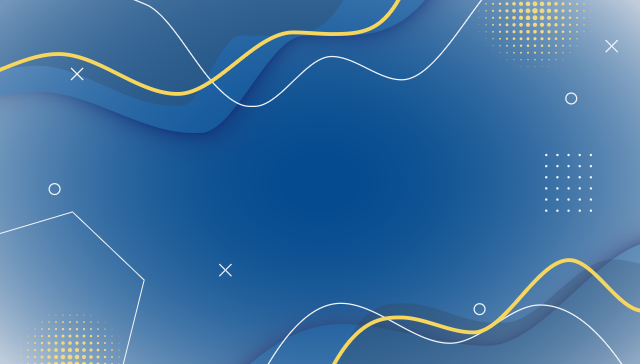
This background is drawn by a WebGL 2 fragment shader. Its source:

```glsl
#version 300 es
precision highp float;
// Blue wave background with gold ribbons, thin white lines, halftone dots and small marks.
uniform vec2 u_resolution;
out vec4 outColor;

const vec2 CANVAS = vec2(768.0, 438.0); // layout grid spanning the canvas
const vec3 DEEP = vec3(0.015, 0.295, 0.56);
const vec3 PALE = vec3(0.75, 0.80, 0.86);
const vec3 BAND = vec3(0.10, 0.38, 0.66);
const vec3 SLATE = vec3(0.19, 0.29, 0.39);
const vec3 NAVY = vec3(0.07, 0.17, 0.45);
const vec3 PLUM = vec3(0.20, 0.25, 0.46);
const vec3 GOLD = vec3(0.97, 0.84, 0.37);
const vec3 SAND = vec3(0.94, 0.85, 0.50);
const vec3 WHITE = vec3(0.95, 0.96, 0.97);

// Smooth change of height between two positions
float ease(float x, float a, float b, float rise) {
    return rise * smoothstep(a, b, x);
}

// Power curve leaving height zero at a and reaching rise at b
float bend(float x, float a, float b, float rise, float power) {
    return rise * pow(max((x - a) / (b - a), 0.0), power);
}

// Height difference turned into an approximate distance
float waveDistance(float h, float unit) {
    return h * unit / max(length(vec2(dFdx(h), dFdy(h))), 1e-4);
}

float cover(float d, float unit) {
    return clamp(0.5 - d / unit, 0.0, 1.0);
}

float stroke(float d, float width, float unit) {
    return cover(abs(d) - 0.5 * width, unit);
}

float segment(vec2 p, vec2 a, vec2 b) {
    vec2 ab = b - a;
    return length(p - a - ab * clamp(dot(p - a, ab) / dot(ab, ab), 0.0, 1.0));
}

float cross45(vec2 p) {
    p = abs(p);
    return segment(p, vec2(0.0), vec2(6.8));
}

// Dots that shrink away from the centre
float halftone(vec2 p, float pitch, float reach, float unit) {
    vec2 cell = round(p / pitch) * pitch;
    float r = 3.2 * (1.0 - length(cell) / reach);
    return cover(length(p - cell) - r, unit) * clamp(r, 0.0, 1.0);
}

// Bounded square lattice of equal dots
float dotGrid(vec2 p, float pitch, vec2 last, float unit) {
    vec2 cell = clamp(round(p / pitch), vec2(0.0), last) * pitch;
    return cover(length(p - cell) - 1.4, unit);
}

void main() {
    float unit = CANVAS.y / u_resolution.y;
    vec2 p = gl_FragCoord.xy / u_resolution * CANVAS;
    p.y = CANVAS.y - p.y; // heights run down from the top edge
    float x = p.x;

    // Elliptical gradient, pale toward the corners
    vec2 e = p / CANVAS * 2.0 - 1.0;
    e *= e;
    float glow = clamp(0.55 * e.x + 0.33 * e.y + 0.15 * e.x * e.y, 0.0, 1.0);
    vec3 color = mix(DEEP, PALE, glow);
    float shade = 0.45 * (1.0 - 0.75 * glow);

    // Upper band with its soft shadow, then the slate wave
    float f = 118.0 + ease(x, -30.0, 45.0, -8.0) + ease(x, 45.0, 232.0, 50.0)
        + ease(x, 240.0, 365.0, -117.0) + bend(x, 400.0, 510.0, -43.0, 3.0);
    float d = waveDistance(p.y - f, unit);
    float strength = 0.25 + ease(x, 0.0, 230.0, 0.45) - ease(x, 290.0, 400.0, 0.2);
    color = mix(color, NAVY, strength * exp(-max(d, 0.0) / 13.0) * (1.0 - cover(d, unit)));
    color = mix(color, BAND, 0.4 * cover(d, unit));
    f = 86.0 + ease(x, -30.0, 50.0, -7.0) + ease(x, 45.0, 205.0, 48.0)
        + ease(x, 218.0, 288.0, -84.0) + bend(x, 335.0, 412.0, -43.0, 3.0);
    color = mix(color, SLATE, shade * cover(waveDistance(p.y - f, unit), unit));

    // Lower band with its soft shadow, then the slate wave
    f = 390.0 + bend(x, 410.0, 300.0, 48.0, 2.0) + ease(x, 410.0, 585.0, 26.0)
        + ease(x, 585.0, 790.0, -126.0);
    d = waveDistance(f - p.y, unit);
    color = mix(color, PLUM, 0.55 * exp(-max(d, 0.0) / 12.0) * (1.0 - cover(d, unit)));
    color = mix(color, BAND, 0.22 * cover(d, unit));
    f = 365.0 + bend(x, 487.0, 415.0, 50.0, 3.0) + ease(x, 487.0, 590.0, 23.0)
        + ease(x, 605.0, 735.0, -76.0) + ease(x, 735.0, 790.0, 8.0);
    color = mix(color, SLATE, shade * cover(waveDistance(f - p.y, unit), unit));

    // Halftone clusters
    float dots = halftone(p - vec2(642.0, 13.0), 8.4, 80.0, unit)
        + halftone(p - vec2(84.0, 438.0), 8.4, 76.0, unit);
    color = mix(color, SAND, min(dots, 1.0));

    // Thin white waves
    f = -15.0 + ease(x, 100.0, 260.0, 45.0) + ease(x, 175.0, 300.0, 98.0)
        + ease(x, 305.0, 398.0, -60.0) + ease(x, 398.0, 482.0, 28.0) + ease(x, 482.0, 640.0, -146.0);
    float ink = stroke(waveDistance(p.y - f, unit), 1.5, unit);
    f = 365.0 + bend(x, 409.0, 322.0, 73.0, 2.0) + ease(x, 409.0, 540.0, 48.0)
        + ease(x, 540.0, 648.0, -46.0) + bend(x, 648.0, 746.0, 71.0, 2.0);
    ink = max(ink, stroke(waveDistance(p.y - f, unit), 1.5, unit));

    // Open polygon, rings, crosses and lattice
    vec2 top = vec2(87.0, 255.0), side = vec2(173.0, 337.0);
    d = min(segment(p, vec2(-10.0, 284.0), top), segment(p, top, side));
    d = min(d, segment(p, side, vec2(145.0, 450.0)));
    ink = max(ink, stroke(d, 1.2, unit));
    d = min(length(p - vec2(685.5, 118.5)), length(p - vec2(65.5, 227.5)));
    d = min(d, length(p - vec2(575.5, 372.0))) - 6.5;
    ink = max(ink, stroke(d, 1.5, unit));
    d = min(cross45(p - vec2(92.5, 89.0)), cross45(p - vec2(734.0, 55.5)));
    d = min(d, cross45(p - vec2(270.5, 325.0)));
    ink = max(ink, stroke(d, 1.5, unit));
    ink = max(ink, dotGrid(p - vec2(655.5, 186.5), 13.4, vec2(4.0, 5.0), unit));
    color = mix(color, WHITE, ink);

    // Gold ribbons
    f = 103.0 + ease(x, -70.0, 70.0, -38.0) + ease(x, 70.0, 213.0, 48.0)
        + ease(x, 213.0, 352.0, -74.0) + ease(x, 352.0, 400.0, 2.0) + bend(x, 385.0, 478.0, -41.0, 4.0);
    float gold = stroke(waveDistance(p.y - f, unit), 4.6, unit);
    f = 382.0 + bend(x, 480.0, 401.0, 56.0, 2.5) + ease(x, 480.0, 568.0, 18.0)
        + ease(x, 568.0, 683.0, -87.0) + ease(x, 683.0, 772.0, 61.0);
    gold = max(gold, stroke(waveDistance(p.y - f, unit), 4.6, unit));
    outColor = vec4(mix(color, GOLD, gold), 1.0);
}
```
